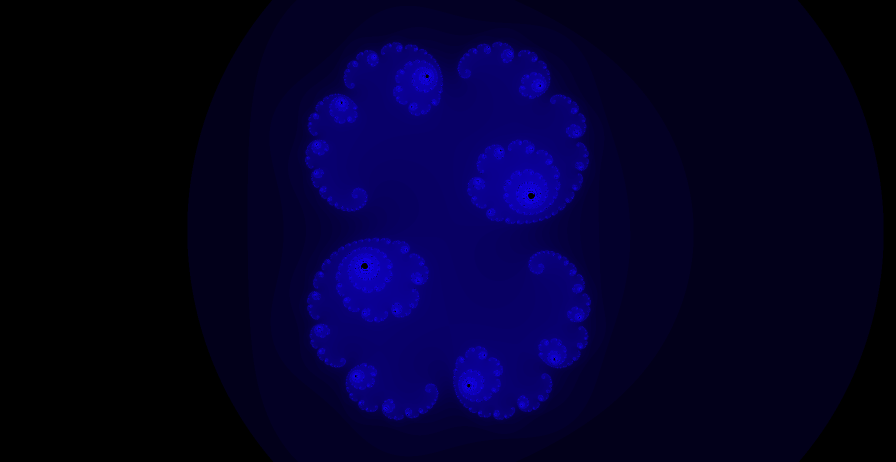
Reproduce this background procedurally as a WebGL 1 fragment shader.

```glsl
precision highp float;
// Draws a glowing blue quadratic Julia set inside faint nested escape bands.

uniform vec2 u_resolution;

const int MAX_STEPS = 100;
const float VIEW_HEIGHT = 2.64;
const float ESCAPE_DISTANCE = 4.0;
const vec2 JULIA_SEED = vec2(0.29, 0.01);
const vec3 GLOW_COLOR = vec3(0.076, 0.0, 1.0);

vec2 complexSquare(vec2 z) {
  return vec2(z.x * z.x - z.y * z.y, 2.0 * z.x * z.y);
}

// Brightness from the steps taken to drift away from the start;
// points that never leave stay black.
float escapeGlow(vec2 start, vec2 seed) {
  vec2 z = start;
  for (int i = 0; i < MAX_STEPS; i++) {
    z = complexSquare(z) + seed;
    vec2 drift = z - start;
    if (dot(drift, drift) > ESCAPE_DISTANCE * ESCAPE_DISTANCE) {
      return sqrt(float(i) / float(MAX_STEPS));
    }
  }
  return 0.0;
}

// Canvas position to the complex plane, centred on zero.
vec2 toPlane(vec2 fragment, vec2 resolution) {
  return (fragment - 0.5 * resolution) / resolution.y * VIEW_HEIGHT;
}

void main() {
  // Four samples per pixel smooth the fine edges.
  float glow = 0.0;
  for (int row = 0; row < 2; row++) {
    for (int column = 0; column < 2; column++) {
      vec2 offset = 0.5 * vec2(float(column), float(row)) - 0.25;
      glow += 0.25 * escapeGlow(toPlane(gl_FragCoord.xy + offset, u_resolution), JULIA_SEED);
    }
  }
  gl_FragColor = vec4(GLOW_COLOR * glow, 1.0);
}
```
